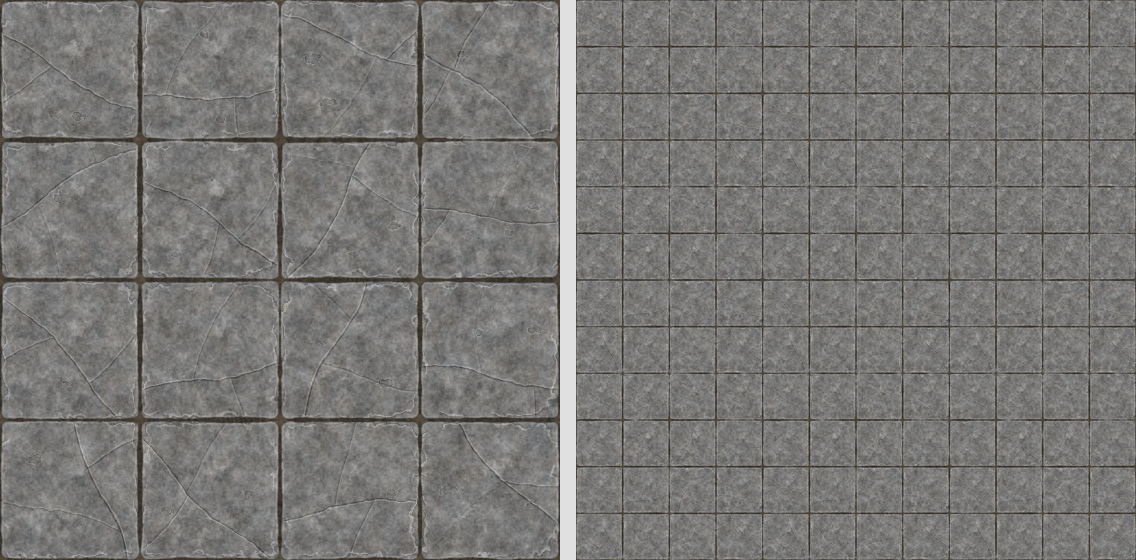
Left, the tile; right, the same tile 3 across and 3 down.
Write a Shadertoy shader that draws this texture.

```glsl
// Worn grey stone pavers in a square grid, with cracks, chipped rims and earthy joints.
#define TILES 4.0           // repeats across and down
#define JOINT 0.009         // half width of the joint, in tiles
#define CORNER 0.045        // corner radius, in tiles
#define RIM 0.085           // reach of the chipped border
#define CRACK 0.0025        // half width of a crack
#define CHIPS 2             // pits per tile
#define STONE vec3(0.466, 0.462, 0.456)
#define STONE_WARM vec3(0.030, 0.004, -0.026)
#define EARTH vec3(0.34, 0.30, 0.24)
#define SHADOW vec3(0.215, 0.195, 0.165)

float hash(vec2 p) {
    vec3 q = fract(p.xyx * vec3(0.1031, 0.1030, 0.0973));
    q += dot(q, q.yzx + 33.33);
    return fract((q.x + q.y) * q.z);
}

// Value noise that wraps after a whole number of cells.
float noise(vec2 uv, float cells, float seed) {
    vec2 p = uv * cells, i = floor(p), f = fract(p);
    vec2 a = mod(i, cells) + 17.0 * seed, b = mod(i + 1.0, cells) + 17.0 * seed;
    f = f * f * (3.0 - 2.0 * f);
    return mix(mix(hash(a), hash(vec2(b.x, a.y)), f.x),
               mix(hash(vec2(a.x, b.y)), hash(b), f.x), f.y);
}

float fbm(vec2 uv, float cells, float seed) {
    float sum = 0.0, gain = 0.5;
    for (int i = 0; i < 4; i++) {
        sum += gain * noise(uv, cells, seed + float(i));
        cells *= 2.0;
        gain *= 0.5;
    }
    return sum / 0.9375;
}

float line(float d, float halfWidth, float px) {
    return 1.0 - smoothstep(halfWidth - 0.5 * px, halfWidth + px, abs(d));
}

// Brightness change of a dark groove with one lit lip.
float groove(float d, float px) {
    return 0.13 * line(d - 4.0 * CRACK, CRACK, px) - 0.16 * line(d, CRACK, px);
}

// Signed distance to a gently bent line through the tile.
float crackDistance(vec2 p, float angle, float offset, float phase) {
    vec2 n = vec2(cos(angle), sin(angle));
    float along = dot(p, vec2(-n.y, n.x));
    return dot(p, n) - offset - 0.04 * sin(along * 5.0 + phase);
}

float cracks(vec2 p, vec2 cell, float px) {
    float angle = 6.2832 * hash(cell + 3.1);
    float offset = 0.45 * (hash(cell + 7.7) - 0.5);
    float trunk = crackDistance(p, angle, offset, 6.0 * hash(cell + 1.9));
    float shade = 0.9 * groove(trunk, px);
    // Branches end at the trunk, one on each side.
    for (int i = 0; i < 2; i++) {
        vec2 seed = cell + 11.3 * float(i + 1);
        float side = i == 0 ? 1.0 : -1.0;
        float turn = 0.8 + 1.0 * hash(seed);
        float d = crackDistance(p, angle + turn, 0.6 * (hash(seed + 5.3) - 0.5), 6.0 * hash(seed + 2.7));
        float strength = 0.2 + 0.6 * hash(seed + 8.2);
        shade += strength * groove(d, px) * smoothstep(0.0, 0.012, side * trunk);
    }
    return shade;
}

float pits(vec2 p, vec2 cell, float rough, float px) {
    float shade = 0.0;
    for (int i = 0; i < CHIPS; i++) {
        vec2 seed = cell + 23.7 * float(i + 1);
        vec2 q = p - 0.7 * (vec2(hash(seed), hash(seed + 4.4)) - 0.5);
        q.y *= 1.0 + 0.9 * hash(seed + 6.1);
        float d = length(q) - 0.020 - 0.025 * hash(seed + 9.5) + 0.16 * (rough - 0.5);
        shade += 0.08 * line(d, 0.003, px) - 0.08 * line(d + 0.012, 0.003, px);
    }
    return shade;
}

void mainImage(out vec4 fragColor, in vec2 fragCoord) {
    vec2 uv = fragCoord / iResolution.xy;
    vec2 cell = floor(uv * TILES), tile = fract(uv * TILES), p = tile - 0.5;
    float px = TILES / iResolution.y;

    // Depth inside the worn tile outline.
    float rough = fbm(uv, 56.0, 2.0);
    float wave = noise(uv, 12.0, 5.0);
    vec2 box = abs(p) - (0.5 - JOINT - CORNER);
    float depth = CORNER - length(max(box, 0.0)) - min(max(box.x, box.y), 0.0);
    depth += 0.016 * (wave - 0.5) + 0.016 * (rough - 0.5);

    // Stone: stains shared by all tiles, plus grain.
    float stain = fbm(tile, 7.0, 9.0);
    float mottle = fbm(uv, 90.0, 13.0);
    float grain = noise(uv, 256.0, 21.0) + noise(uv, 420.0, 25.0) - 1.0;
    float tone = 0.15 * (stain - 0.5) + 0.19 * (mottle - 0.5) + 0.075 * grain;
    float pale = exp(-70.0 * dot(p - vec2(-0.13, -0.23), p - vec2(-0.13, -0.23)))
               + 0.7 * exp(-110.0 * dot(p - vec2(0.05, 0.16), p - vec2(0.05, 0.16)));
    tone += 0.13 * (pale + 0.12) * smoothstep(0.48, 0.64, fbm(tile, 16.0, 31.0));
    vec3 color = STONE + tone + STONE_WARM * (fbm(uv, 40.0, 37.0) - 0.5);

    // Cracks and pits.
    vec2 bent = p + 0.035 * (vec2(wave, rough) - 0.5);
    color += cracks(bent, cell, px) * smoothstep(0.0, 0.03, depth);
    color += pits(p, cell, rough, px);

    // Chipped border: broken ragged contours, widest at the corners.
    float nearCorner = smoothstep(0.25, 0.48, min(abs(p.x), abs(p.y)));
    float reach = RIM * (0.25 + 0.4 * nearCorner) * (0.3 + 1.4 * noise(uv, 36.0, 43.0));
    float rim = depth - reach - 0.13 * (rough - 0.5);
    float broken = smoothstep(0.3, 0.6, noise(uv, 44.0, 51.0)) * (1.0 - smoothstep(0.07, 0.11, depth));
    color += broken * (0.12 * line(rim, 0.006, px) - 0.08 * line(rim + 0.016, 0.005, px));
    color += 0.03 * (1.0 - smoothstep(-0.01, 0.01, rim)) * (1.0 - smoothstep(0.06, 0.1, depth));
    color += 0.07 * (1.0 - 0.7 * broken) * line(depth - 0.012, 0.004, px);

    // Joint: shadowed gap, filled with earth at the crossings.
    float crossing = smoothstep(0.07, 0.02, length(0.5 - abs(p)));
    float earth = clamp(0.75 * crossing + 0.8 * (mottle - 0.35), 0.0, 1.0);
    vec3 joint = mix(SHADOW, EARTH, earth) + 0.07 * grain;
    color *= mix(0.80, 1.0, smoothstep(0.0, 0.014, depth));
    color = mix(joint, color, smoothstep(-0.5 * px, px, depth));
    fragColor = vec4(clamp(color, 0.0, 1.0), 1.0);
}
```
